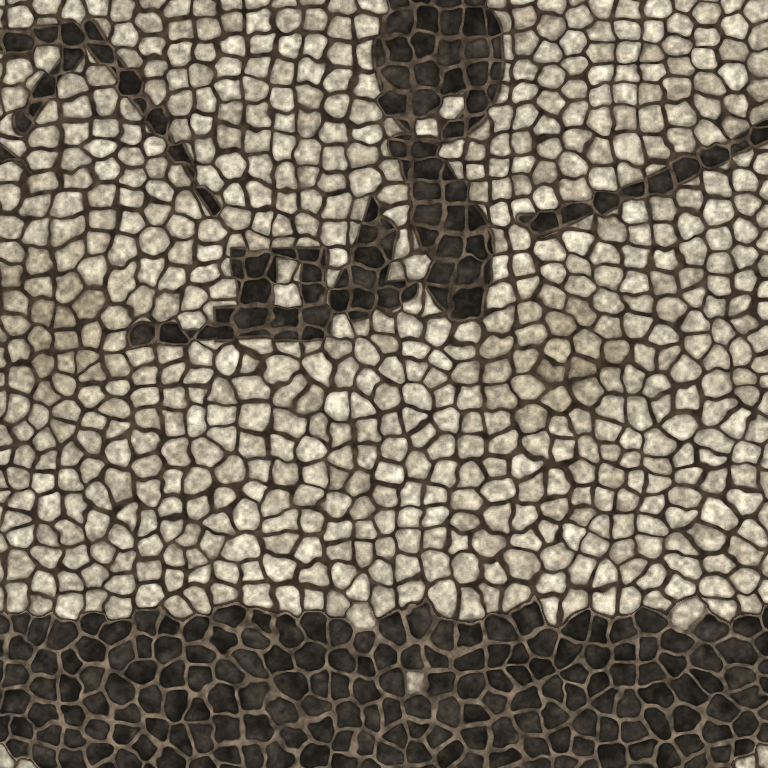
This texture is drawn by a Shadertoy shader. Its source:

```glsl
// Weathered stone mosaic: pale tesserae, dark inlaid shapes and a dark band along the bottom.
#define GRID vec2(28.5, 30.5)
#define GAP 0.065
#define ROUNDING 0.13
#define WARP 0.8
#define BAND_TOP 0.203
#define GROUT_DARK vec3(0.25, 0.21, 0.17)
#define GROUT_PALE vec3(0.43, 0.38, 0.32)
#define STONE_LOW vec3(0.66, 0.61, 0.53)
#define STONE_HIGH vec3(0.86, 0.83, 0.74)
#define BLACK_LOW vec3(0.12, 0.11, 0.095)
#define BLACK_HIGH vec3(0.31, 0.28, 0.25)

float hash(vec2 p) { return fract(sin(dot(p, vec2(127.1, 311.7))) * 43758.5); }

float noise(vec2 p) {
    vec2 i = floor(p), f = fract(p);
    f = f * f * (3.0 - 2.0 * f);
    return mix(mix(hash(i), hash(i + vec2(1, 0)), f.x),
               mix(hash(i + vec2(0, 1)), hash(i + vec2(1, 1)), f.x), f.y);
}
vec2 noise2(vec2 p) { return vec2(noise(p), noise(p + 40.0)) - 0.5; }

float fbm(vec2 p) {
    float sum = 0.0, amp = 0.53;
    for (int i = 0; i < 4; i++, amp *= 0.5, p = p * 2.03 + 11.7) sum += amp * noise(p);
    return sum;
}

float smoothMin(float a, float b, float k) {
    float h = max(k - abs(a - b), 0.0) / k;
    return min(a, b) - h * h * k * 0.25;
}

// Capsule from ends.xy to ends.zw whose radius runs from r.x to r.y
float stroke(vec2 p, vec4 ends, vec2 r) {
    vec2 ab = ends.zw - ends.xy, ap = p - ends.xy;
    float t = clamp(dot(ap, ab) / dot(ab, ab), 0.0, 1.0);
    return length(ap - ab * t) - mix(r.x, r.y, t);
}

float box(vec2 p, vec2 c, vec2 halfSize) {
    vec2 q = abs(p - c) - halfSize;
    return length(max(q, 0.0)) + min(max(q.x, q.y), 0.0);
}

// Signed distance to the dark inlay of the upper half
float inlay(vec2 p) {
    // large oval with a pale notch, leaning trunk beneath
    float d = (length((p - vec2(0.571, 0.927)) / vec2(0.085, 0.115)) - 1.0) * 0.085;
    d = max(d, -stroke(p, vec4(0.602, 0.876, 0.560, 0.835), vec2(0.010, 0.018)));
    d = min(d, stroke(p, vec4(0.525, 0.810, 0.550, 0.785), vec2(0.018, 0.028)));
    d = min(d, stroke(p, vec4(0.550, 0.785, 0.592, 0.690), vec2(0.030, 0.045)));
    d = min(d, stroke(p, vec4(0.602, 0.680, 0.600, 0.630), vec2(0.042, 0.042)));
    // side limb
    d = min(d, stroke(p, vec4(0.490, 0.750, 0.472, 0.680), vec2(0.005, 0.009)));
    d = min(d, stroke(p, vec4(0.495, 0.695, 0.465, 0.615), vec2(0.024, 0.033)));
    d = min(d, stroke(p, vec4(0.465, 0.610, 0.530, 0.622), vec2(0.025, 0.014)));
    // framed block on its base
    float frame = box(p, vec2(0.366, 0.637), vec2(0.063, 0.040));
    d = min(d, max(frame, -box(p, vec2(0.378, 0.628), vec2(0.016, 0.030))));
    d = min(d, box(p, vec2(0.358, 0.578), vec2(0.078, 0.020)));
    d = min(d, stroke(p, vec4(0.185, 0.562, 0.280, 0.566), vec2(0.014, 0.006)));
    // bent strokes on the left
    d = min(d, stroke(p, vec4(0.000, 0.948, 0.100, 0.953), vec2(0.015, 0.014)));
    d = min(d, stroke(p, vec4(0.110, 0.953, 0.029, 0.841), vec2(0.013, 0.011)));
    d = min(d, stroke(p, vec4(0.115, 0.960, 0.200, 0.850), vec2(0.013, 0.012)));
    d = min(d, stroke(p, vec4(0.200, 0.850, 0.280, 0.727), vec2(0.010, 0.005)));
    d = min(d, stroke(p, vec4(0.000, 0.805, 0.040, 0.776), vec2(0.007, 0.005)));
    // rising stroke on the right
    d = min(d, stroke(p, vec4(0.680, 0.720, 0.705, 0.712), vec2(0.004, 0.012)));
    d = min(d, stroke(p, vec4(0.705, 0.712, 0.853, 0.759), vec2(0.013, 0.011)));
    return min(d, stroke(p, vec4(0.853, 0.759, 1.000, 0.833), vec2(0.011, 0.014)));
}

// Tile centre in grid units: straight columns on top, looser below
vec2 tileCentre(vec2 id) {
    float jitter = mix(0.62, 0.32, smoothstep(0.50, 0.68, id.y / GRID.y));
    float columnShift = 0.6 * hash(vec2(id.x, 5.0)) - 0.3;
    return id + 0.5 + vec2(0.0, columnShift) + jitter * (vec2(hash(id), hash(id + 37.3)) - 0.5);
}

void mainImage(out vec4 fragColor, in vec2 fragCoord) {
    vec2 p = fragCoord / iResolution.xy, fine = noise2(p * 75.0);
    float pixel = GRID.y / iResolution.y;
    vec2 g = p * GRID + noise2(p * 7.0) * WARP + fine * 0.2, cell = floor(g);

    // nearest tile, then rounded distance to its edge
    vec2 tile = cell, centre = g;
    float nearest = 1e3, edge = 1.0;
    for (int j = -2; j <= 2; j++) for (int i = -1; i <= 1; i++) {
        vec2 id = cell + vec2(i, j), c = tileCentre(id);
        float dist = dot(c - g, c - g);
        if (dist < nearest) { nearest = dist; tile = id; centre = c; }
    }
    for (int j = -2; j <= 2; j++) for (int i = -2; i <= 2; i++) {
        if (i == 0 && j == 0) continue;
        vec2 c = tileCentre(tile + vec2(i, j));
        edge = smoothMin(edge, dot(0.5 * (c + centre) - g, normalize(c - centre)), ROUNDING);
    }

    // the band keeps whole tiles, the inlay cuts them
    float shape = inlay(p + (centre - g) / GRID * 0.3 + fine * 0.004) * GRID.y;
    vec2 q = centre / GRID;
    q -= noise2(q * 7.0) * WARP / GRID;
    float crest = BAND_TOP + 0.026 * exp(-pow((q.x - 0.645) / 0.045, 2.0)) + 0.006 * sin(q.x * 17.0 + 1.2);
    float band = step(q.y, crest) * step(0.02, q.y + 0.05 * step(abs(q.x - 0.5), 0.45));
    float pick = hash(tile + 3.7), tint = hash(tile + 17.0);
    float inside = smoothstep(pixel, -pixel, shape), dark = max(inside, band * step(pick, 0.975));
    edge = min(edge, abs(shape) + 0.03);

    // stones: tint, mottling, stains, grain and bevel
    float grain = fbm(p * 150.0), mottle = fbm(p * 48.0 + tile * 3.1);
    float stain = exp(-dot(p - vec2(0.08, 0.57), p - vec2(0.08, 0.57)) * 110.0)
                + exp(-dot(p - vec2(0.73, 0.54), p - vec2(0.73, 0.54)) * 130.0);
    vec3 pale = mix(STONE_LOW, STONE_HIGH, clamp(tint * 0.6 + mottle * 1.2 - 0.35, 0.0, 1.0));
    pale *= (0.95 + 0.1 * noise(p * 6.0)) * (1.0 - vec3(0.16, 0.18, 0.22) * stain);
    vec3 black = mix(BLACK_LOW, BLACK_HIGH, clamp(tint * 0.3 + mottle * 1.4 - 0.5, 0.0, 1.0));
    vec3 stone = mix(pale, black, dark) * (0.62 + 0.76 * grain);
    stone *= mix(0.76, 1.03, smoothstep(GAP, GAP + 0.17, edge));

    // mortar, paler between the black stones
    vec3 mortar = mix(GROUT_DARK, GROUT_PALE, max(band, inside * 0.6)) * (0.4 + 1.2 * fbm(p * 95.0 + 8.0));
    float width = GAP * mix(0.5, 1.6, noise(p * 30.0));
    float cover = smoothstep(width - 0.5 * pixel - 0.01, width + 0.5 * pixel + 0.02, edge);
    fragColor = vec4(mix(mortar, stone, cover), 1.0);
}
```
